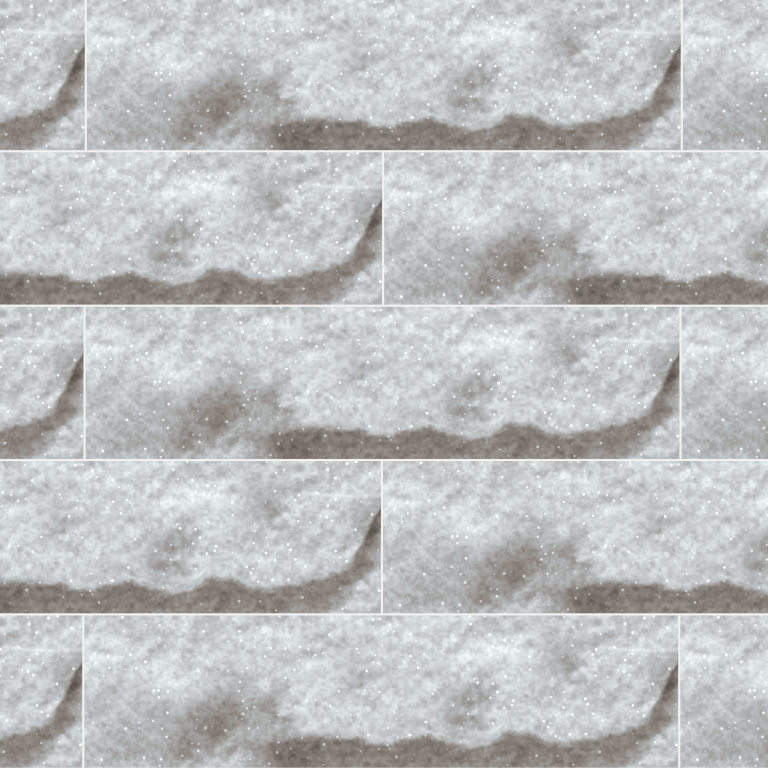
Reproduce this texture procedurally as a WebGL 2 fragment shader.

```glsl
#version 300 es
precision highp float;

uniform vec2 u_resolution;
out vec4 outColor;

#define BRICK vec2(0.776, 0.201)
#define FIRST_JOINT 0.1085
#define ROW_DRIFT 0.0008
#define JOINT_HALF 0.0014
#define JOINT_COLOR vec3(0.94, 0.945, 0.94)
#define WARM_TINT vec3(1.06, 0.993, 0.945)
#define COOL_TINT vec3(0.981, 1.003, 1.014)
#define BASE_TONE 0.800
#define LEDGE_DEPTH 0.30
#define GRAIN 0.17
#define SPARKLE_FREQ 21.0
#define SPARKLE_SHARE 0.17

// Hollows in brick heights: centre x, centre y, radius, depth
const vec4 HOLLOWS[9] = vec4[9](
    vec4(0.93, 0.37, 0.20, 0.25), vec4(1.22, 0.44, 0.13, 0.19),
    vec4(1.74, 0.60, 0.14, 0.12), vec4(2.49, 0.42, 0.14, 0.18),
    vec4(3.10, 0.69, 0.14, 0.18), vec4(0.68, 0.17, 0.23, 0.18),
    vec4(0.28, 0.20, 0.28, 0.10), vec4(1.25, 0.12, 0.22, 0.16),
    vec4(3.80, 0.62, 0.13, 0.13));

vec2 hash2(vec2 p) {
    vec3 q = fract(p.xyx * vec3(0.1031, 0.1030, 0.0973));
    q += dot(q, q.yzx + 33.33);
    return fract((q.xx + q.yz) * q.zy);
}

// Cellular noise: blended cell value, nearest distance, nearest cell id
vec3 cells(vec2 p) {
    vec2 base = floor(p);
    float sum = 0.0, weight = 0.0, nearest = 9.0, id = 0.0;
    for (int y = -1; y <= 1; y++)
    for (int x = -1; x <= 1; x++) {
        vec2 cell = base + vec2(x, y);
        vec2 offset = cell + 0.2 + 0.6 * hash2(cell) - p;
        float d2 = dot(offset, offset);
        float value = hash2(cell + 57.0).x;
        float w = exp(-5.0 * d2);
        sum += w * value;
        weight += w;
        if (d2 < nearest) { nearest = d2; id = value; }
    }
    return vec3(sum / weight, sqrt(nearest), id);
}

// Layered cells, centred on zero
float layered(vec2 p) {
    float total = 0.0, amp = 0.5;
    for (int i = 0; i < 4; i++) {
        total += amp * (cells(p).x - 0.5);
        p = mat2(1.7, 1.3, -1.3, 1.7) * p + 17.0;
        amp *= 0.62;
    }
    return total;
}

// Shadowed shelf along the foot of the stone, climbing at the right end
float ledgeShade(vec2 p, float rough) {
    float u = p.x * BRICK.y / BRICK.x;
    float climb = max(u - 0.83, 0.0) / 0.17;
    float ripple = 0.028 * cos((u - 0.575) * 40.5) * smoothstep(0.4, 0.5, u);
    float edge = 0.205 + ripple + 0.55 * climb * climb * climb;
    float depth = edge - p.y + 0.11 * rough;
    float fade = smoothstep(0.08, 0.36, depth) * mix(0.25, 0.9, smoothstep(0.72, 0.9, u));
    return smoothstep(-0.015, 0.05, depth) * (1.0 - fade) * smoothstep(0.24, 0.40, u);
}

float hollowShade(vec2 p) {
    float shade = 0.0;
    for (int i = 0; i < 9; i++) {
        vec2 d = (p - HOLLOWS[i].xy) / HOLLOWS[i].z;
        d = vec2(0.85 * d.x - 0.5 * d.y, 0.35 * d.x + 0.7 * d.y);
        shade += HOLLOWS[i].w * exp(-1.5 * dot(d, d));
    }
    return shade;
}

vec3 stone(vec2 p) {
    // Broad slanted relief, then fine crystal grain
    vec2 slanted = vec2(p.x - 0.55 * p.y, p.y + 0.15 * p.x);
    float rough = layered(slanted * vec2(5.0, 6.5));
    float lit = layered(slanted * vec2(5.0, 6.5) + vec2(-0.25, 0.35));
    float fine = cells(p * 27.0 + 9.0).x + cells(p * 52.0).x - 1.0;
    vec2 warped = p + 0.22 * vec2(rough, lit);

    float tone = BASE_TONE + 0.10 * rough + 0.16 * (rough - lit) + GRAIN * 0.5 * fine;
    tone -= hollowShade(warped) * (1.0 + 1.2 * rough);
    tone -= LEDGE_DEPTH * ledgeShade(p, rough) * (1.0 + 0.5 * rough);

    // Pale ridge and the crease near the upper right
    float ridge = (warped.y - 0.64 + 0.13 * cos((p.x - 1.1) * 2.4)) / 0.12;
    tone += 0.065 * exp(-ridge * ridge) * (1.0 - smoothstep(2.8, 3.4, p.x));
    float crease = (p.y - 0.775 + 0.01 * sin(p.x * 9.0)) / 0.012;
    tone += 0.07 * exp(-crease * crease) * smoothstep(3.1, 3.5, p.x);

    // Scattered bright crystals
    vec3 crystal = cells(p * SPARKLE_FREQ + 31.0);
    float chosen = smoothstep(1.0 - SPARKLE_SHARE, 1.0, crystal.z);
    float radius = 0.16 + 0.12 * chosen;
    float glint = step(1.0 - SPARKLE_SHARE, crystal.z) * (1.0 - smoothstep(0.3 * radius, radius, crystal.y));
    tone += glint * (0.10 + 0.15 * chosen);

    tone = clamp(tone, 0.34, 0.98);
    return tone * mix(WARM_TINT, COOL_TINT, smoothstep(0.45, 0.76, tone));
}

void main() {
    vec2 uv = gl_FragCoord.xy / u_resolution.y;
    float pixel = 1.0 / u_resolution.y;

    // Running bond: odd rows move by half a brick
    uv.y += 0.001;
    float row = floor(uv.y / BRICK.y);
    uv.x -= FIRST_JOINT + ROW_DRIFT * row + 0.5 * BRICK.x * mod(row, 2.0);
    vec2 local = mod(uv, BRICK);

    vec2 border = min(local, BRICK - local);
    float joint = 1.0 - smoothstep(-0.6 * pixel, 0.6 * pixel, min(border.x, border.y) - JOINT_HALF);
    outColor = vec4(mix(stone(local / BRICK.y), JOINT_COLOR, joint), 1.0);
}
```
